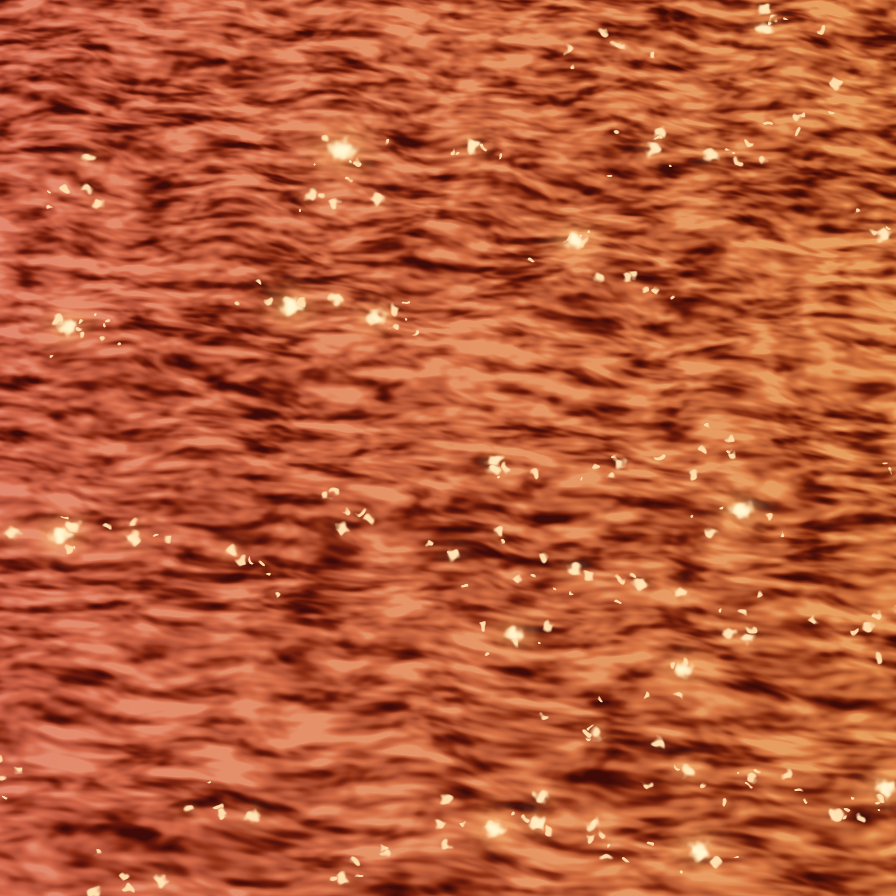
Give the GLSL for this texture, as a three.js fragment shader.

```glsl
// Rippled sunset water: copper waves, dark troughs and clustered sun glints.
varying vec2 vUv;

const vec3 ABYSS  = vec3(0.25, 0.04, 0.03);
const vec3 TROUGH = vec3(0.42, 0.10, 0.04);
const vec3 SHADE  = vec3(0.59, 0.21, 0.09);
const vec3 COPPER = vec3(0.72, 0.34, 0.21);
const vec3 AMBER  = vec3(0.84, 0.43, 0.26);
const vec3 CREST  = vec3(0.90, 0.58, 0.40);
const vec3 HALO   = vec3(0.97, 0.68, 0.40);
const vec3 GLINT  = vec3(1.00, 0.86, 0.66);
const vec3 CORE   = vec3(1.00, 0.97, 0.83);

const float CLUSTER_GRID = 9.0;
const int GLINTS_PER_CLUSTER = 6;

float hash(vec2 p) {
  return fract(sin(dot(p, vec2(127.1, 311.7))) * 43758.5);
}

vec2 hash2(vec2 p) {
  return vec2(hash(p), hash(p + vec2(37.2, 17.9)));
}

// Gradient noise, standard deviation near 0.21
float cornerSlope(vec2 cell, vec2 offset) {
  float angle = 6.2832 * hash(cell);
  return dot(vec2(cos(angle), sin(angle)), offset);
}

float noise(vec2 p) {
  vec2 i = floor(p);
  vec2 f = fract(p);
  vec2 u = f * f * (3.0 - 2.0 * f);
  vec2 e = vec2(1.0, 0.0);
  float low = mix(cornerSlope(i, f), cornerSlope(i + e, f - e), u.x);
  float high = mix(cornerSlope(i + e.yx, f - e.yx), cornerSlope(i + 1.0, f - 1.0), u.x);
  return mix(low, high, u.y);
}

float ramp(float a, float b, float t) {
  return clamp((t - a) / (b - a), 0.0, 1.0);
}

// Ripples shrink towards the top, as on a receding surface
vec2 recede(vec2 uv) {
  return vec2((uv.x - 0.5) * (1.0 + 0.7 * uv.y), uv.y + 0.35 * uv.y * uv.y);
}

vec2 shear(vec2 p, float slope) {
  return vec2(p.x, p.y + slope * p.x);
}

// Wave height in units of its standard deviation
float waveHeight(vec2 p) {
  p.y += 0.02 * noise(p * vec2(6.0, 9.0) + 3.7);
  p.x += 0.03 * noise(p * vec2(9.0, 31.0) + 8.1);
  float h = noise(shear(p, 0.09) * vec2(10.0, 46.0) + 21.3);
  h += 0.75 * noise(shear(p, 0.03) * vec2(20.0, 83.0) + 54.6);
  h += 0.36 * noise(shear(p, 0.12) * vec2(47.0, 134.0) + 11.9);
  h += 0.40 * noise(p * vec2(3.0, 7.0) + 70.4);
  return 3.5 * h;
}

vec3 waterColor(float h) {
  vec3 c = mix(ABYSS, TROUGH, ramp(-2.6, -1.65, h));
  c = mix(c, SHADE, ramp(-1.65, -0.9, h));
  c = mix(c, COPPER, ramp(-0.9, -0.17, h));
  c = mix(c, AMBER, ramp(-0.17, 0.7, h));
  return mix(c, CREST, ramp(0.7, 1.65, h));
}

// Returns glint cover, hot core and surrounding halo
vec3 glintLight(vec2 uv, vec2 center, float radius) {
  float d = length((uv - center) * vec2(0.9, 1.1)) / radius;
  float cover = 1.0 - smoothstep(0.55, 1.35, d);
  float strength = smoothstep(0.004, 0.011, radius);
  float core = strength * (1.0 - smoothstep(0.2, 1.1, d));
  float halo = 0.65 * strength * exp(-d * d / 5.0);
  return vec3(cover, core, halo);
}

// Each occupied cell holds one larger glint and a flat scatter of small ones
vec3 sunGlints(vec2 uv) {
  vec3 light = vec3(0.0);
  vec2 home = floor(uv * CLUSTER_GRID);
  for (int y = -1; y <= 1; y++) {
    for (int x = -1; x <= 1; x++) {
      vec2 cell = home + vec2(float(x), float(y));
      float chance = 0.38 + 0.035 * cell.x;
      if (hash(cell + 5.3) > chance) continue;
      vec2 center = (cell + hash2(cell + 9.1)) / CLUSTER_GRID;
      float lead = mix(0.004, 0.014, pow(hash(cell + 2.6), 2.5));
      light = max(light, glintLight(uv, center, lead));
      for (int k = 1; k < GLINTS_PER_CLUSTER; k++) {
        vec2 seed = cell + 13.7 * float(k);
        vec2 scatter = (hash2(seed) + hash2(seed + 4.4) - 1.0) * vec2(0.075, 0.04);
        float size = hash(seed + 6.8);
        float radius = mix(0.002, 0.0075, size * size);
        light = max(light, glintLight(uv, center + scatter, radius));
      }
    }
  }
  return light;
}

void main() {
  vec3 color = waterColor(waveHeight(recede(vUv)));

  // Rosier on the left, more golden on the right
  color *= 1.0 + (vUv.x - 0.5) * vec3(0.02, 0.16, -0.16);

  // Ragged glint outlines
  vec2 ragged = vUv + 0.007 * vec2(noise(vUv * 105.0), noise(vUv * 105.0 + 47.5));
  vec3 light = sunGlints(ragged);
  color = mix(color, HALO, light.z);
  color = mix(color, GLINT, light.x);
  color = mix(color, CORE, light.y);
  gl_FragColor = vec4(color, 1.0);
}
```
